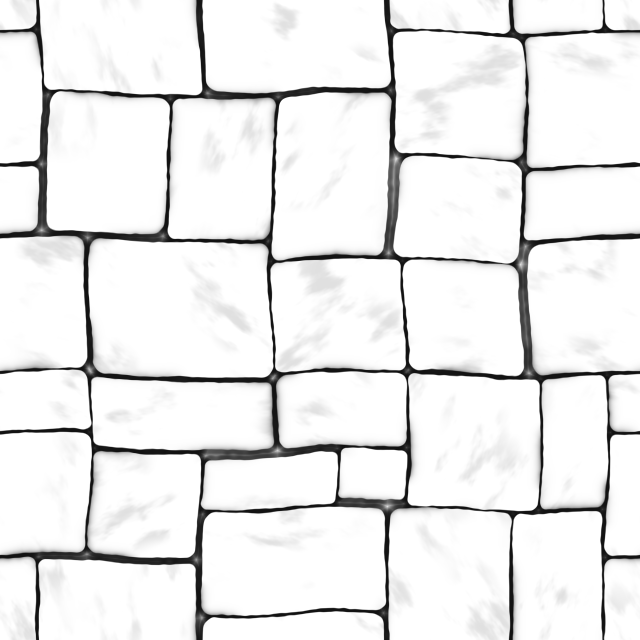
Reproduce this texture map procedurally as a Shadertoy shader.

```glsl
// Occlusion map of a dry stone wall: white, faintly stained blocks with dark joints.
// A checkerboard of horizontal and vertical joint lines gives one block per lattice
// point; large blocks are halved, then every side is tapered, rounded and roughened.

#define CELLS 4.0      // lattice cells per canvas, even so that it tiles
#define SPREAD 0.68    // irregularity of the joint lines
#define GAP 0.0032     // typical inset of a block side
#define TAPER 0.55     // wedge shape of the joints
#define CORNER 0.015   // corner radius
#define ROUGH 0.003    // raggedness of the edges
#define JOINT_DARK 0.07
#define STAIN 0.12     // strength of the smudges on the faces
#define HALO 0.45      // strength of the soft shade along edges
#define SEED 17.0

const float TAU = 6.2831853;

vec4 hash4(vec2 p) {
    vec4 q = fract((p + SEED).xyxy * vec4(0.1031, 0.1030, 0.0973, 0.1099));
    q += dot(q, q.wzxy + 33.33);
    return fract((q.xxyz + q.yzzw) * q.zywx);
}

float noise(vec2 p) {
    vec2 i = floor(p), f = fract(p);
    f = f * f * (3.0 - 2.0 * f);
    return mix(mix(hash4(i).x, hash4(i + vec2(1, 0)).x, f.x),
               mix(hash4(i + vec2(0, 1)).x, hash4(i + vec2(1, 1)).x, f.x), f.y);
}

float fbm(vec2 p) {
    float sum = 0.0, amp = 0.5;
    for (int i = 0; i < 4; i++) {
        sum += amp * noise(p);
        p = mat2(1.6, 1.2, -1.2, 1.6) * p + 7.3;
        amp *= 0.5;
    }
    return sum / 0.94;
}

// Position of the joint line inside a cell
float joint(vec2 cell) {
    return 0.5 + SPREAD * (hash4(mod(cell, CELLS)).x - 0.5);
}

// Bounds (left, bottom, right, top) of the block around a lattice point
vec4 blockBounds(vec2 v) {
    float ne = joint(v), sw = joint(v - 1.0) - 1.0;
    float nw = joint(v - vec2(1, 0)), se = joint(v - vec2(0, 1));
    bool level = mod(v.x + v.y, 2.0) < 0.5;
    vec4 b = level ? vec4(nw - 1.0, sw, se, ne) : vec4(sw, se - 1.0, ne, nw);
    return (v.xyxy + b) / CELLS;
}

// Signed distance to a tapered, rounded and ragged block
float blockDistance(vec2 q, vec2 halfSize, vec2 id) {
    vec4 h = hash4(id + 31.0);
    vec4 lean = 2.0 * hash4(id + 57.0) - 1.0;
    vec2 t = clamp(q / halfSize, -1.0, 1.0);
    vec4 inset = GAP * (0.55 + 0.55 * h + 4.0 * pow(h, vec4(12.0)));
    inset *= 1.0 + TAPER * lean * t.yxyx;
    vec2 side = max(-q - halfSize + inset.xy, q - halfSize + inset.zw);
    float r = CORNER * (0.6 + 0.7 * h.x);
    vec2 m = side + r;
    float d = length(max(m, 0.0)) + min(max(m.x, m.y), 0.0) - r;
    vec2 n = q + h.yz * 9.0;
    return d + ROUGH * (noise(n * 35.0) - 0.5 + 0.5 * (noise(n * 110.0) - 0.5));
}

void mainImage(out vec4 fragColor, in vec2 fragCoord) {
    vec2 uv = fragCoord / iResolution.y;

    // Gentle bending of all joints
    vec2 p = uv + 0.005 * sin(TAU * (2.0 * uv.yx + vec2(0.1, 0.6)))
                + 0.0015 * sin(TAU * (5.0 * uv.yx + vec2(0.4, 0.2)));

    // Nearest two blocks
    float d1 = 1.0, d2 = 1.0;
    vec2 local = vec2(0), id = vec2(0), nearSize = vec2(1);
    vec2 cell = floor(p * CELLS);
    for (int k = 0; k < 4; k++) {
        vec2 v = cell + vec2(k & 1, k >> 1);
        vec2 key = mod(v, CELLS);
        vec4 rnd = hash4(key + 83.0);
        vec4 b = blockBounds(v);
        vec2 size = b.zw - b.xy;
        float area = size.x * size.y * CELLS * CELLS;
        float aspect = max(size.x / size.y, size.y / size.x);
        bool halved = area > 0.55 + 0.9 * rnd.x || aspect > 3.5;
        vec2 axis = size.x > size.y ? vec2(1, 0) : vec2(0, 1);
        vec2 cut = axis * size * mix(0.28, 0.72, rnd.y);
        for (int s = 0; s < 2; s++) {
            if (s == 1 && !halved) break;
            vec2 lo = b.xy + (s == 1 ? cut : vec2(0));
            vec2 hi = halved && s == 0 ? b.zw * (1.0 - axis) + (b.xy + cut) * axis : b.zw;
            vec2 q = p - 0.5 * (lo + hi), halfSize = 0.5 * (hi - lo);
            vec2 name = key + float(s) * 11.0;
            float d = blockDistance(q, halfSize, name);
            if (d < d1) {
                d2 = d1; d1 = d;
                local = q; id = name; nearSize = halfSize;
            } else d2 = min(d2, d);
        }
    }

    // Block face: streaky smudges and patches of soft edge shade
    vec4 h = hash4(id + 131.0);
    float angle = (h.x - 0.5) * 1.4 + (nearSize.y > nearSize.x ? 0.25 * TAU : 0.0);
    mat2 turn = mat2(cos(angle), -sin(angle), sin(angle), cos(angle));
    vec2 offset = h.yz * 40.0;
    float smudge = smoothstep(0.53, 0.82, fbm(turn * local * vec2(18, 40) + offset));
    float patches = smoothstep(0.3, 0.75, noise(local * 14.0 + offset));
    float halo = smoothstep(0.45, 0.85, noise(local * 11.0 - offset));
    float face = 1.0 - STAIN * smudge * patches;
    face -= HALO * halo * exp(min(d1, 0.0) / 0.004);

    // Joint floor: wider openings catch more light
    float opening = smoothstep(0.006, 0.03, d1 + d2);
    float ground = JOINT_DARK + 0.55 * opening + 0.6 * smoothstep(0.004, 0.016, d1);

    float aa = max(0.0007, 0.8 / iResolution.y);
    float shade = mix(face, ground, smoothstep(-aa, aa, d1));
    fragColor = vec4(vec3(clamp(shade, 0.0, 1.0)), 1.0);
}
```
